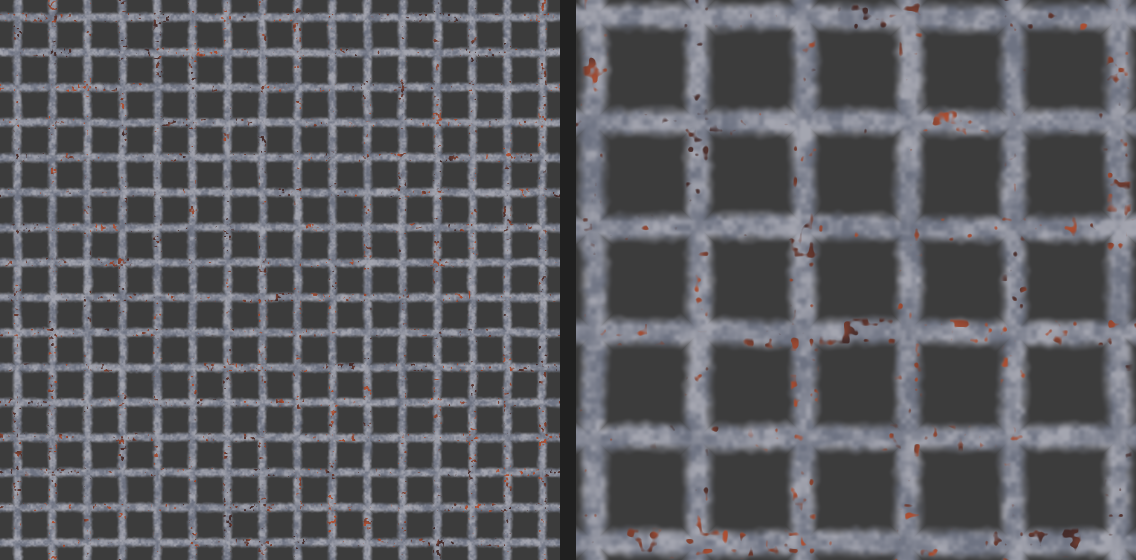
Left: the whole. Right: its middle third, enlarged.
Give the GLSL for this texture, as a WebGL 1 fragment shader.

```glsl
precision highp float;

uniform vec2 u_resolution;

const float CELLS = 16.0;
const vec3 BACKING = vec3(0.236, 0.236, 0.237);
const vec3 STEEL_DARK = vec3(0.43, 0.45, 0.51);
const vec3 STEEL_LIGHT = vec3(0.645, 0.65, 0.69);
const vec3 RUST_DARK = vec3(0.25, 0.14, 0.13);
const vec3 RUST_BRIGHT = vec3(0.70, 0.29, 0.16);

float hash(vec2 p, float seed) {
  vec3 q = fract(vec3(p.xyx + seed) * vec3(0.1031, 0.1030, 0.0973));
  q += dot(q, q.yzx + 33.33);
  return fract((q.x + q.y) * q.z);
}

// Value noise with a whole number of lattice cells, wrapping at the canvas edge
float tileNoise(vec2 uv, float freq, float seed) {
  vec2 p = uv * freq;
  vec2 i = floor(p);
  vec2 f = fract(p);
  f = f * f * (3.0 - 2.0 * f);
  vec2 lo = mod(i, freq);
  vec2 hi = mod(i + 1.0, freq);
  float bottom = mix(hash(lo, seed), hash(vec2(hi.x, lo.y), seed), f.x);
  float top = mix(hash(vec2(lo.x, hi.y), seed), hash(hi, seed), f.x);
  return mix(bottom, top, f.y);
}

float tileFbm(vec2 uv, float freq, float seed) {
  float sum = 0.0;
  float weight = 0.5;
  for (int octave = 0; octave < 3; octave++) {
    sum += weight * tileNoise(uv, freq, seed);
    freq *= 2.0;
    seed += 17.0;
    weight *= 0.8;
  }
  return sum / 1.22;
}

// Soft coverage of the bar running through the middle of each cell
float barMask(float coord, float bend, float roughness) {
  float d = abs(fract(coord * CELLS + bend) - 0.5);
  return 1.0 - smoothstep(0.045, 0.178, d + roughness);
}

float meshMask(vec2 uv) {
  float rough = 0.032 * (tileNoise(uv, 192.0, 3.0) - 0.5);
  float bendX = 0.045 * (tileNoise(uv, 24.0, 11.0) - 0.5);
  float bendY = 0.035 * (tileNoise(uv, 24.0, 29.0) - 0.5);
  float vertical = barMask(uv.x, bendX, rough);
  float horizontal = barMask(uv.y, bendY, rough);
  return max(vertical, horizontal);
}

vec3 steelColor(vec2 uv) {
  float mottle = tileFbm(uv, 80.0, 41.0);
  return mix(STEEL_DARK, STEEL_LIGHT, smoothstep(0.16, 0.84, mottle));
}

// Small flecks that gather in patches
float rustMask(vec2 uv) {
  float fleck = mix(tileNoise(uv, 192.0, 57.0), tileNoise(uv, 336.0, 71.0), 0.35);
  float patches = tileNoise(uv, 32.0, 83.0) - 0.5;
  return smoothstep(0.73, 0.88, fleck + 0.26 * patches);
}

vec3 rustColor(vec2 uv) {
  float tone = mix(tileNoise(uv, 20.0, 97.0), tileNoise(uv, 128.0, 109.0), 0.4);
  return mix(RUST_DARK, RUST_BRIGHT, smoothstep(0.25, 0.75, tone));
}

void main() {
  vec2 uv = gl_FragCoord.xy / u_resolution;
  float mesh = meshMask(uv);

  // Mottled bars over the flat backing
  vec3 color = mix(BACKING, steelColor(uv), mesh);

  // Rust stays on the metal
  float rust = rustMask(uv) * smoothstep(0.2, 0.65, mesh);
  color = mix(color, rustColor(uv), 0.9 * rust);

  gl_FragColor = vec4(color, 1.0);
}
```
